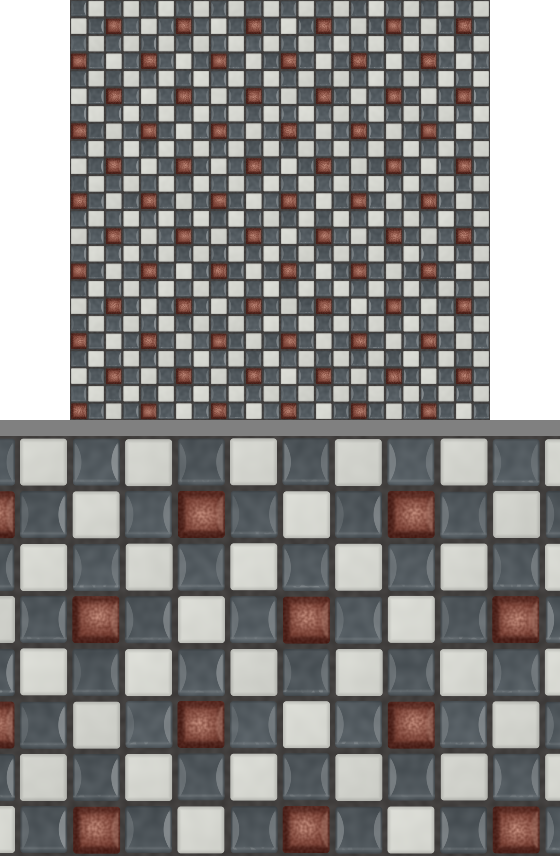
Top: the whole. Bottom: its middle third, enlarged.
A Shadertoy shader for this pattern:

```glsl
// Glazed mosaic panel: a checkerboard of grey and white tiles with staggered copper accents.

const float TILES = 24.0;        // tiles along each side of the square panel
const float HALF_TILE = 0.447;   // half width of a tile, in cells
const float CORNER = 0.065;

const vec3 BACKDROP = vec3(1.0);
const vec3 GROUT = vec3(0.255, 0.245, 0.24);
const vec3 SLATE = vec3(0.315, 0.345, 0.365);
const vec3 SHEEN = vec3(0.63, 0.65, 0.66);
const vec3 IVORY = vec3(0.83, 0.835, 0.81);
const vec3 COPPER_DARK = vec3(0.27, 0.11, 0.085);
const vec3 COPPER = vec3(0.47, 0.25, 0.205);
const vec3 COPPER_GLINT = vec3(0.82, 0.61, 0.54);

float hash(vec2 p) {
    vec3 q = fract(p.xyx * vec3(0.1031, 0.1030, 0.0973));
    q += dot(q, q.yzx + 33.33);
    return fract((q.x + q.y) * q.z);
}

float cornerGradient(vec2 corner, vec2 offset) {
    float angle = 6.2832 * hash(corner);
    return dot(vec2(cos(angle), sin(angle)), offset);
}

float gradientNoise(vec2 p) {
    vec2 i = floor(p), f = fract(p);
    vec2 u = f * f * f * (f * (f * 6.0 - 15.0) + 10.0);
    vec2 e = vec2(0.0, 1.0);
    float low = mix(cornerGradient(i, f), cornerGradient(i + e.yx, f - e.yx), u.x);
    float high = mix(cornerGradient(i + e.xy, f - e.xy), cornerGradient(i + e.yy, f - e.yy), u.x);
    return mix(low, high, u.y);
}

float roundedBox(vec2 p, float halfSize, float radius) {
    vec2 q = abs(p) - halfSize + radius;
    return length(max(q, 0.0)) + min(max(q.x, q.y), 0.0) - radius;
}

float coverage(float d, float aa) {
    return 1.0 - smoothstep(-0.5 * aa, 0.5 * aa, d);
}

// Curved reflection along the right edge; flip p.x for the left edge
float crescent(vec2 p, float aa) {
    float inner = 0.285 + 0.85 * p.y * p.y;
    float ends = 1.0 - smoothstep(0.31, 0.39, abs(p.y));
    return smoothstep(inner - 0.5 * aa, inner + 0.5 * aa, p.x) * ends
         * (1.0 - smoothstep(0.39, 0.44, p.x));
}

vec3 slateTile(vec2 p, vec2 cell, float edge, float aa) {
    float across = (cell.x + 0.5) / TILES;
    float rightGlow = mix(0.72, 0.42, across) * mix(0.45, 1.1, hash(cell + 7.0));
    float leftGlow = mix(0.18, 0.65, across) * mix(0.4, 1.15, hash(cell + 19.0));
    vec3 color = SLATE * (1.0 + 0.1 * (hash(cell) - 0.5) - 0.12 * p.y);
    color += 0.05 * gradientNoise(p * 4.0 + cell * 9.0);
    color = mix(color, SHEEN, rightGlow * crescent(p, aa));
    color = mix(color, SHEEN, leftGlow * crescent(vec2(-p.x, p.y), aa));
    // Thin lit lip and occasional worn glaze along the lower edge
    float lip = smoothstep(-0.40, -0.36, p.y) - smoothstep(-0.36, -0.31, p.y);
    float wear = smoothstep(0.05, 0.3, gradientNoise(p * 9.0 + cell * 5.0));
    color = mix(color, SHEEN, lip * (0.2 + 0.35 * wear * hash(cell + 31.0)));
    return color * mix(1.0, 0.84, smoothstep(-0.05, 0.0, edge));
}

vec3 ivoryTile(vec2 p, vec2 cell, float edge) {
    vec3 color = IVORY * (1.0 + 0.05 * (hash(cell) - 0.5));
    color += 0.025 * (p.y - p.x) + 0.02 * gradientNoise(p * 3.0 + cell * 7.0);
    return color * mix(1.0, 0.88, smoothstep(-0.09, 0.0, edge));
}

vec3 copperTile(vec2 p, vec2 cell, float edge) {
    float grain = gradientNoise(p * 17.0 + cell * 13.0);
    float cushion = 1.0 - smoothstep(-0.20, -0.06, edge);
    vec3 color = mix(COPPER_DARK, COPPER, 0.35 + 0.65 * cushion);
    vec2 center = vec2(0.03, 0.02) + 0.10 * (vec2(hash(cell), hash(cell + 5.0)) - 0.5);
    vec2 offset = (p - center) * vec2(1.0, 1.2);
    float glint = exp(-14.0 * dot(offset, offset));
    color = mix(color, COPPER_GLINT, glint * (0.58 + 0.4 * grain));
    // Bright bevel on the right, deep shadow at left and bottom
    color = mix(color, COPPER_GLINT, 0.4 * crescent(p, 0.08));
    float shade = smoothstep(0.27, 0.40, max(-p.x, -p.y));
    return mix(color, COPPER_DARK, 0.7 * shade) + 0.06 * grain;
}

vec3 mosaic(vec2 grid, float aa) {
    vec2 cell = floor(grid);
    vec2 p = fract(grid) - 0.5;
    p += 0.018 * (vec2(hash(cell + 41.0), hash(cell + 53.0)) - 0.5);
    float edge = roundedBox(p, HALF_TILE, CORNER);

    // Rows count from the bottom; copper shifts two columns every second row
    bool light = mod(cell.x + cell.y, 2.0) < 0.5;
    bool accent = mod(cell.y, 2.0) < 0.5 && mod(cell.x + cell.y, 4.0) < 0.5;
    vec3 tile = accent ? copperTile(p, cell, edge)
              : light ? ivoryTile(p, cell, edge)
              : slateTile(p, cell, edge, aa);
    vec3 joint = GROUT + 0.05 * gradientNoise(grid * 6.0);
    return mix(joint, tile, coverage(edge, aa));
}

void mainImage(out vec4 fragColor, in vec2 fragCoord) {
    vec2 panel = (fragCoord - 0.5 * iResolution.xy) / iResolution.y;
    float aa = TILES / iResolution.y;
    vec3 color = mosaic((panel + 0.5) * TILES, aa);
    float side = (abs(panel.x) - 0.5) * TILES;
    fragColor = vec4(mix(BACKDROP, color, coverage(side, aa)), 1.0);
}
```
